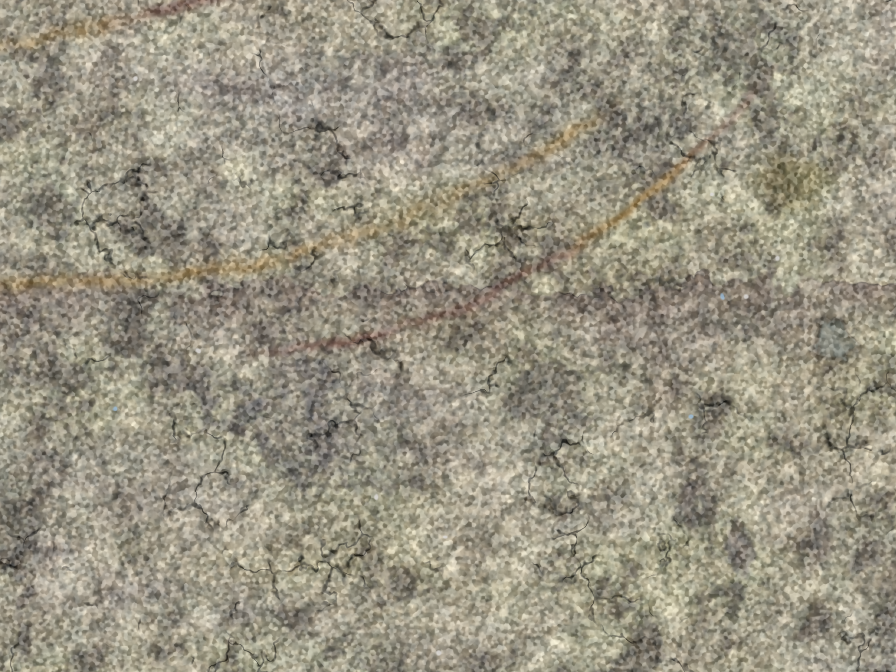
This texture is drawn by a Shadertoy shader. Its source:

```glsl
// Weathered sandstone: grainy lichen crust, rusty veins, a shaded ledge and fine cracks.
#define STONE vec3(0.618, 0.600, 0.535)
#define STAIN vec3(0.415, 0.390, 0.380)
#define GOLD vec3(0.620, 0.510, 0.330)
#define RUST vec3(0.460, 0.345, 0.310)
#define OLIVE vec3(0.470, 0.430, 0.270)
#define GRAIN_SCALE 205.0
#define GRAIN_CONTRAST 0.33
#define CRUST_SCALE 19.0
#define CRUST_CONTRAST 0.32
#define RELIEF 0.42
#define CRACK_SCALE 15.0
#define FLECK_SCALE 22.0

vec3 hash3(vec2 p) {
    vec3 q = fract(p.xyx * vec3(0.1031, 0.1030, 0.0973));
    q += dot(q, q.yxz + 33.33);
    return fract((q.xxy + q.yzz) * q.zyx);
}

// Cellular noise: x = blended cell value, y = gap between the two nearest cells
vec2 cells(vec2 p) {
    vec2 id = floor(p), f = fract(p);
    float sum = 0.0, weights = 0.0, near = 9.0, second = 9.0;
    for (int j = -1; j <= 1; j++)
    for (int i = -1; i <= 1; i++) {
        vec2 o = vec2(i, j);
        vec3 h = hash3(id + o + 100.0);
        vec2 r = o + h.xy - f;
        float d2 = dot(r, r), d = sqrt(d2), w = exp(-5.0 * d2);
        sum += h.z * w;
        weights += w;
        second = min(second, max(near, d));
        near = min(near, d);
    }
    return vec2(sum / weights, second - near);
}

// Layered cellular noise, centred on zero
float layers(vec2 p) {
    float sum = 0.0, amp = 0.5;
    for (int i = 0; i < 4; i++) {
        sum += amp * (cells(p).x - 0.5);
        p = mat2(1.6, 1.2, -1.2, 1.6) * p + 7.3;
        amp *= 0.66;
    }
    return sum;
}

float spot(vec2 p, vec2 centre, vec2 radius) {
    return 1.0 - smoothstep(0.35, 1.2, length((p - centre) / radius));
}

// Soft line around a height curve of the given slope
float vein(float dy, float slope, float width) {
    float d = dy / (width * sqrt(1.0 + slope * slope));
    return exp(-d * d);
}

void mainImage(out vec4 fragColor, in vec2 fragCoord) {
    vec2 p = fragCoord / iResolution.y;
    vec2 warp = vec2(layers(p * 16.0), layers(p * 16.0 + 41.0));
    vec2 q = p + 0.06 * warp;

    // Broad tints and layered bedding
    float broad = layers(p * 3.2 + 11.0);
    float bedding = layers(p * vec2(1.6, 6.5) + 23.0);
    float patchy = layers(p * 8.0 + 57.0);
    vec3 col = STONE + 0.06 * broad + 0.07 * bedding;
    col += vec3(0.03, 0.03, -0.06) * bedding + vec3(0.02, -0.02, 0.03) * patchy;

    // Lumpy crust with dark stain in its hollows
    float crust = layers(p * CRUST_SCALE);
    float lit = crust - layers((p + vec2(-0.0022, 0.0030)) * CRUST_SCALE);
    col += vec3(1.0, 1.0, 0.92) * (CRUST_CONTRAST * crust + RELIEF * lit);
    float hollow = smoothstep(0.06, 0.32, -crust - 0.5 * patchy);
    col = mix(col, STAIN, 0.50 * hollow);

    // Grey, olive and dark weathering blotches
    float grey = spot(q, vec2(0.45, 0.38), vec2(0.22, 0.15));
    col = mix(col, STAIN + vec3(0.03, 0.04, 0.05), grey * clamp(0.36 - 1.2 * crust, 0.0, 0.7));
    col = mix(col, OLIVE, 0.50 * spot(q, vec2(1.18, 0.74), vec2(0.075, 0.055)));
    float dark = spot(q, vec2(1.22, 0.19), vec2(0.03, 0.06))
               + spot(q, vec2(1.10, 0.17), vec2(0.018, 0.035))
               + spot(q, vec2(1.03, 0.25), vec2(0.025, 0.04));
    col = mix(col, STAIN, min(0.6 * dark, 0.7));

    // Ledge: crisp upper rim, shade fading downwards
    float rim = 0.575 + 0.009 * sin(5.0 * p.x + 1.0) + 0.006 * sin(13.0 * p.x);
    float below = rim + 0.07 * warp.x - p.y;
    float shade = smoothstep(-0.004, 0.008, below) * exp(-max(below, 0.0) / 0.055);
    col = mix(col, STAIN + vec3(0.03, 0.0, -0.01), shade * clamp(0.58 + 0.7 * patchy, 0.2, 0.8));
    float rimLine = vein(below - 0.003, 0.0, 0.003) * smoothstep(0.0, 0.18, patchy);
    col *= 1.0 - 0.28 * rimLine;

    // Rusty veins: two rising arcs and a corner streak
    float wobble = p.y + 0.022 * warp.y;
    float a = p.x, b = max(p.x - 0.3, 0.0);
    float fade = clamp(0.75 + 1.5 * layers(p * 9.0 + 71.0), 0.25, 1.0);
    float arcA = vein(wobble - 0.578 - 0.33 * pow(a, 2.4), 0.79 * pow(a, 1.4), 0.012);
    float arcB = vein(wobble - 0.475 - 0.605 * pow(b, 2.3), 1.39 * pow(b, 1.3), 0.008);
    float streak = vein(wobble - 0.93 - 0.23 * p.x, 0.23, 0.010);
    arcA *= 1.0 - smoothstep(0.85, 0.97, p.x);
    arcB *= smoothstep(0.32, 0.5, p.x) * (1.0 - smoothstep(1.1, 1.17, p.x));
    col = mix(col, GOLD, 0.70 * fade * arcA);
    col = mix(col, mix(RUST, GOLD, spot(p, vec2(0.95, 0.69), vec2(0.14))), 0.85 * fade * arcB);
    col = mix(col, mix(GOLD, RUST, smoothstep(0.1, 0.25, p.x)), 0.75 * fade * streak);

    // Short broken hairline cracks
    float gap = cells((p + 0.06 * warp) * CRACK_SCALE + 5.0).y;
    float crack = 1.0 - smoothstep(0.01, 0.10, gap);
    crack *= smoothstep(0.10, 0.24, layers(p * 9.0 + 31.0));
    col *= 1.0 - 0.42 * crack;

    // Embedded pebble with a dark outline
    float pebble = length(q - vec2(1.236, 0.488)) / 0.030;
    col = mix(col, vec3(0.47, 0.49, 0.46), 0.65 * (1.0 - smoothstep(0.8, 1.0, pebble)));
    col *= 1.0 - 0.30 * exp(-40.0 * (pebble - 1.0) * (pebble - 1.0));

    // Sand grains at two sizes, slightly varied in hue
    float fine = cells(p * GRAIN_SCALE).x - 0.5;
    float coarse = cells(p * GRAIN_SCALE * 0.48 + 19.0).x - 0.5;
    col += GRAIN_CONTRAST * (fine + 0.40 * coarse);
    col += vec3(0.03, 0.0, -0.03) * coarse;

    // Sparse pale and bluish flecks
    vec2 cell = p * FLECK_SCALE;
    vec3 h = hash3(floor(cell) + 300.0);
    float fleck = length(fract(cell) - 0.25 - 0.5 * h.xy + 0.3 * warp);
    fleck = (1.0 - smoothstep(0.04, 0.11, fleck)) * step(0.98, h.z);
    col = mix(col, mix(vec3(0.86, 0.85, 0.84), vec3(0.62, 0.74, 0.84), step(0.6, h.x)), 0.85 * fleck);

    fragColor = vec4(clamp(col, 0.0, 1.0), 1.0);
}
```
